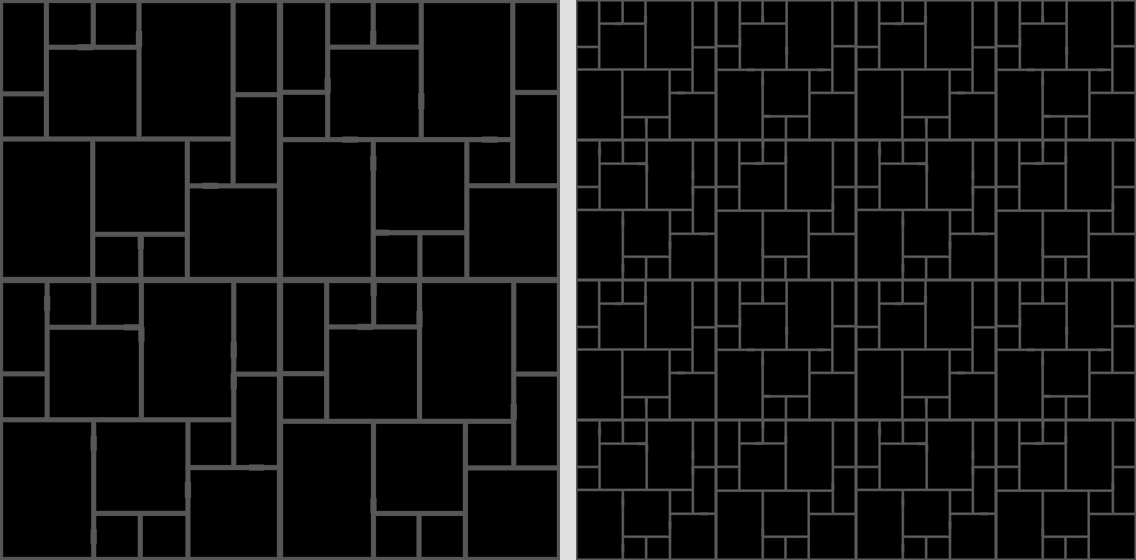
Left: one tile. Right: repeated 2 by 2.
This pattern is drawn by a Shadertoy shader. Its source:

```glsl
// Dark paving of mixed rectangles parted by grey joints, laid in square blocks.
// Each block is a 6 by 6 grid; joints are bars with a position and a span,
// nudged a little per block by a hash, and every block has a fixed frame.

#define REPEATS 2.0        // blocks across and down
#define GRID 6.0           // grid units per block
#define JOINT_WIDTH 0.110  // inner joints, in grid units
#define FRAME_WIDTH 0.134  // joint between neighbouring blocks
#define JITTER 0.030       // largest sideways shift of a joint
#define NICK_SIZE 0.012    // thickening at an uneven spot
#define NICK_CHANCE 0.06
#define SLAB_COLOR vec3(0.0)
#define JOINT_COLOR vec3(0.34)

// Each joint: position across, start and end along.
const vec3 uprights[7] = vec3[7](
    vec3(1, 3, 6), vec3(2, 5, 6), vec3(3, 3, 6), vec3(5, 2, 6),
    vec3(2, 0, 3), vec3(4, 0, 3), vec3(3, 0, 1));
const vec3 levels[6] = vec3[6](
    vec3(4, 0, 1), vec3(5, 1, 3), vec3(3, 0, 5),
    vec3(4, 5, 6), vec3(2, 4, 6), vec3(1, 2, 4));

float hash(vec3 p) {
    p = fract(p * vec3(0.1031, 0.1030, 0.0973));
    p += dot(p, p.yzx + 33.33);
    return fract((p.x + p.y) * p.z);
}

// Signed distance to one joint; q is (across, along).
float jointDistance(vec2 q, vec3 joint, vec2 block, float id) {
    float shift = JITTER * (2.0 * hash(vec3(block, id)) - 1.0);
    float spot = hash(vec3(block + 7.0, id * 31.0 + floor(q.y * 3.0)));
    float halfWidth = 0.5 * JOINT_WIDTH + NICK_SIZE * step(spot, NICK_CHANCE);
    float side = abs(q.x - joint.x - shift) - halfWidth;
    return max(side, max(joint.y - q.y, q.y - joint.z));
}

void mainImage(out vec4 fragColor, in vec2 fragCoord) {
    vec2 tiled = fragCoord / iResolution.xy * REPEATS;
    vec2 block = mod(floor(tiled), REPEATS);
    vec2 p = fract(tiled) * GRID;
    float pixel = REPEATS * GRID / min(iResolution.x, iResolution.y);

    // Frame shared by neighbouring blocks
    vec2 edge = min(p, GRID - p);
    float d = min(edge.x, edge.y) - 0.5 * FRAME_WIDTH;

    // Inner joints
    for (int i = 0; i < 7; i++)
        d = min(d, jointDistance(p, uprights[i], block, float(i) + 1.0));
    for (int i = 0; i < 6; i++)
        d = min(d, jointDistance(p.yx, levels[i], block, float(i) + 11.0));

    float mask = 1.0 - smoothstep(-0.75 * pixel, 0.75 * pixel, d);
    fragColor = vec4(mix(SLAB_COLOR, JOINT_COLOR, mask), 1.0);
}
```
